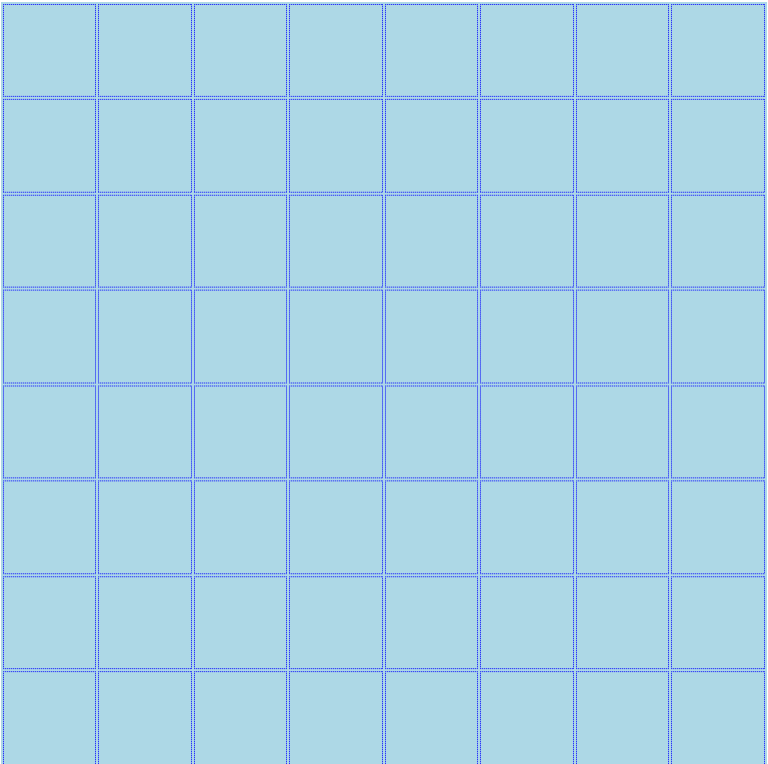
A WebGL 2 fragment shader for this pattern:

```glsl
#version 300 es
precision highp float;

uniform vec2 u_resolution;
out vec4 outColor;

const vec3 PAPER = vec3(1.0);
const vec3 PALE_BLUE = vec3(0.678, 0.847, 0.902);
const vec3 DOT_BLUE = vec3(0.0, 0.0, 1.0);

// The layout grid: one unit is the thickness of a dotted line.
const vec2 SHEET = vec2(768.0, 765.0);
const vec2 TABLE_MIN = vec2(1.0, 2.0);
const vec2 TABLE_MAX = vec2(767.0, 766.0);
const float CELLS = 8.0;
const float NARROW = 95.0;
const float WIDE = 96.0;
const float GAP_HALF = 1.0;
const float LINE = 1.0;

// Share of a footprint of width w around x that lies in [a, b].
float coverage(float x, float a, float b, float w) {
    return max(0.0, min(x + 0.5 * w, b) - max(x - 0.5 * w, a)) / w;
}

// Running length of dots, one unit on and one unit off.
float dotLength(float x) {
    return floor(0.5 * x) + min(mod(x, 2.0), 1.0);
}

// Dotted stroke averaged over a slightly widened footprint.
float dots(float x, float w) {
    float soft = w * 4.0 / 3.0;
    return (dotLength(x + 0.5 * soft) - dotLength(x - 0.5 * soft)) / soft;
}

// Position in a cell and the cell size; narrow and wide cells alternate.
vec2 cellAxis(float x) {
    float m = mod(x, NARROW + WIDE);
    return m < NARROW ? vec2(m, NARROW) : vec2(m - NARROW, WIDE);
}

// Two parallel dotted sides of a cell, running along the second axis.
float dottedSides(vec2 across, vec2 along, float wAcross, float wAlong) {
    float a = GAP_HALF;
    float b = across.y - GAP_HALF;
    float sides = coverage(across.x, a, a + LINE, wAcross)
                + coverage(across.x, b - LINE, b, wAcross);
    float span = coverage(along.x, GAP_HALF, along.y - GAP_HALF, wAlong);
    return sides * span * dots(along.x - GAP_HALF, wAlong);
}

// Dotted outlines of all cells.
float cellOutlines(vec2 p, vec2 w) {
    vec2 extent = vec2(0.5 * CELLS * (NARROW + WIDE));
    vec2 inside = step(vec2(0.0), p) * step(p, extent);
    vec2 cx = cellAxis(p.x);
    vec2 cy = cellAxis(p.y);
    float ink = max(dottedSides(cx, cy, w.x, w.y), dottedSides(cy, cx, w.y, w.x));
    return ink * inside.x * inside.y;
}

void main() {
    // Layout position, measured down from the top edge.
    vec2 uv = gl_FragCoord.xy / u_resolution;
    vec2 p = vec2(uv.x, 1.0 - uv.y) * SHEET;
    vec2 footprint = SHEET / u_resolution;

    // Table background with a thin paper margin.
    float table = coverage(p.x, TABLE_MIN.x, TABLE_MAX.x, footprint.x)
                * coverage(p.y, TABLE_MIN.y, TABLE_MAX.y, footprint.y);
    vec3 color = mix(PAPER, PALE_BLUE, table);

    // Dotted cell borders.
    float ink = cellOutlines(p - TABLE_MIN - GAP_HALF, footprint);
    color = mix(color, DOT_BLUE, ink);

    outColor = vec4(color, 1.0);
}
```
